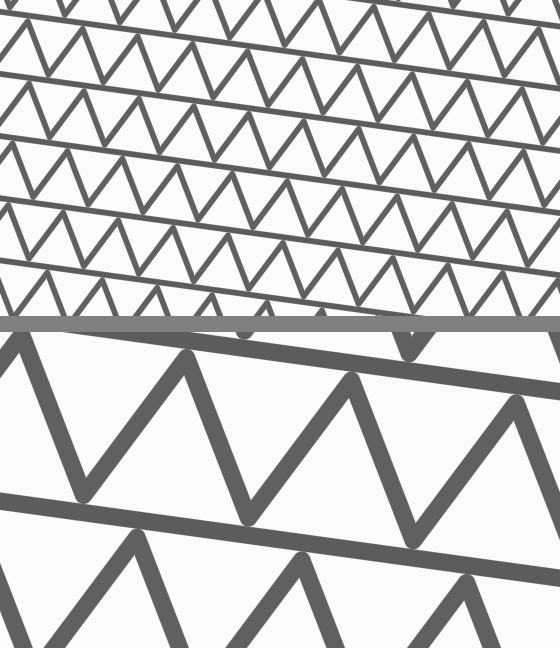
Top: the whole. Bottom: its middle third, enlarged.
This pattern is drawn by a Shadertoy shader. Its source:

```glsl
// Tilted bands of grey zigzags divided by straight grey rules on off-white.

const vec3 PAPER = vec3(0.984);
const vec3 RULE_GREY = vec3(0.36);
const vec3 ZIGZAG_GREY = vec3(0.378);

// All lengths are fractions of the canvas height.
const float TILT = 0.1367;
const float BAND_HEIGHT = 0.1949;
const float FIRST_RULE = -0.3531;
const float PERIOD = 0.1755;
const float STROKE = 0.0183;
const float INSET = 0.0181;

// Sideways shift of each band, in periods, from the top down.
const float SHIFTS[7] = float[7](0.612, 0.695, 0.548, 0.725, 0.577, 0.652, 0.515);

vec2 rotate(vec2 p, float angle) {
    float c = cos(angle), s = sin(angle);
    return vec2(c * p.x + s * p.y, c * p.y - s * p.x);
}

float segmentDistance(vec2 p, vec2 a, vec2 b) {
    vec2 pa = p - a, ba = b - a;
    return length(pa - ba * clamp(dot(pa, ba) / dot(ba, ba), 0.0, 1.0));
}

// Mirrors each period onto one slanted stroke, with its peak at x = 0.
float zigzagDistance(vec2 p, float period, float height, float inset, float shift) {
    float x = abs(fract(p.x / period - shift + 0.5) - 0.5) * period;
    return segmentDistance(vec2(x, p.y), vec2(0.0, inset),
                           vec2(0.5 * period, height - inset));
}

float strokeMask(float dist, float width, float pixel) {
    return 1.0 - smoothstep(-0.75 * pixel, 0.75 * pixel, dist - 0.5 * width);
}

void mainImage(out vec4 fragColor, in vec2 fragCoord) {
    float pixel = 1.0 / iResolution.y;
    vec2 fromTopLeft = vec2(fragCoord.x, iResolution.y - fragCoord.y) * pixel;
    vec2 p = rotate(fromTopLeft, TILT);

    // Split into bands, measuring y down from the rule above.
    float row = floor((p.y - FIRST_RULE) / BAND_HEIGHT);
    p.y -= FIRST_RULE + row * BAND_HEIGHT;
    float shift = SHIFTS[clamp(int(row), 0, 6)];

    float zigzag = zigzagDistance(p, PERIOD, BAND_HEIGHT, INSET, shift);
    float rule = min(p.y, BAND_HEIGHT - p.y);

    // Paint zigzags first, then the rules.
    vec3 color = mix(PAPER, ZIGZAG_GREY, strokeMask(zigzag, STROKE, pixel));
    color = mix(color, RULE_GREY, strokeMask(rule, STROKE, pixel));
    fragColor = vec4(color, 1.0);
}
```
